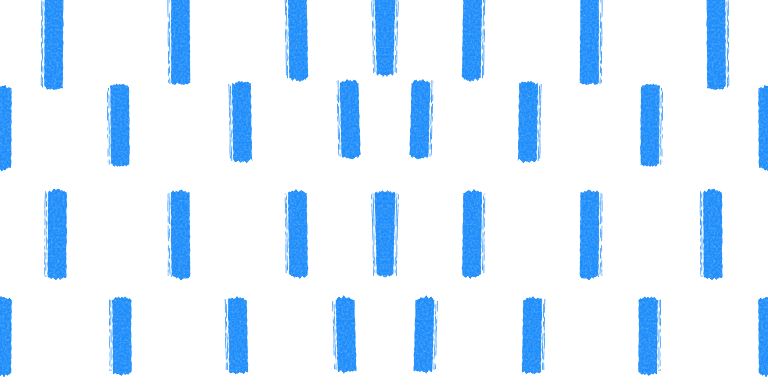
This pattern is drawn by a Shadertoy shader. Its source:

```glsl
// Four staggered rows of short blue marker strokes on white, mirrored about a
// vertical axis. Each stroke is a ragged box with a mottled ink grain and
// broken bristle lines along its outer side.

// Layout, in design units with y running down from the top edge
const vec2 CANVAS = vec2(768.0, 390.0);
const float AXIS = 385.0;
const vec4 EVEN_COLUMNS = vec4(0.0, 87.0, 204.5, 329.5);   // distance from axis
const vec4 ODD_COLUMNS = vec4(37.0, 145.0, 264.0, 383.0);
const vec4 EVEN_SWAY = vec4(0.0, 0.0, 0.0, -1.7);          // shift between row pairs
const vec4 ODD_SWAY = vec4(2.0, 2.0, -1.0, 0.0);
const vec4 ROW_TOP = vec4(-9.0, 80.0, 191.0, 297.0);
const vec4 ROW_END = vec4(76.0, 158.0, 276.5, 372.5);
const vec4 TOP_DROP = vec4(2.0, 2.0, -0.5, 0.0);           // added per column outward
const vec4 END_DROP = vec4(4.5, 4.2, 1.0, 1.2);
const vec4 LEAN = vec4(-2.2, -1.3, -0.6, 0.5);             // sideways drift along a stroke

// Stroke shape
const float HALF_WIDTH = 9.4;
const float END_ROUNDING = 2.5;
const float END_RAGGED = 3.2;
const float SIDE_RAGGED = 0.8;
const float BRISTLE_GAP = 1.3;
const float BRISTLE_HALF = 0.4;

// Ink
const vec3 PAPER = vec3(1.0);
const vec3 INK_DEEP = vec3(0.12, 0.55, 0.985);
const vec3 INK_LIGHT = vec3(0.21, 0.605, 0.98);
const vec3 INK_WORN = vec3(0.42, 0.71, 0.96);

vec2 gradient(vec2 cell) {
    vec3 h = fract(vec3(cell.xyx) * vec3(0.1031, 0.1030, 0.0973));
    h += dot(h, h.yzx + 33.33);
    float angle = 6.2832 * fract((h.x + h.y) * h.z);
    return vec2(cos(angle), sin(angle));
}

float gradientNoise(vec2 p) {
    vec2 i = floor(p), f = fract(p);
    vec2 u = f * f * f * (f * (f * 6.0 - 15.0) + 10.0);
    vec2 e = vec2(1.0, 0.0);
    float a = dot(gradient(i), f);
    float b = dot(gradient(i + e), f - e);
    float c = dot(gradient(i + e.yx), f - e.yx);
    float d = dot(gradient(i + 1.0), f - 1.0);
    return mix(mix(a, b, u.x), mix(c, d, u.x), u.y);
}

float coverage(float dist, float pixel) {
    return clamp(0.5 - dist / pixel, 0.0, 1.0);
}

// Solid body: a box with domed, frayed ends and slightly rough sides
float bodyMask(vec2 q, float halfLength, float seed, float pixel) {
    float across = q.x / HALF_WIDTH;
    float fray = gradientNoise(vec2(q.x * 0.4, seed + 0.5 + 3.0 * step(0.0, q.y)));
    float endDist = abs(q.y) - halfLength + END_RAGGED * fray
                  + END_ROUNDING * across * across;
    float rough = gradientNoise(vec2(seed + 9.5 * step(0.0, q.x), q.y * 0.22));
    float sideDist = abs(q.x) - HALF_WIDTH + SIDE_RAGGED * rough;
    return coverage(max(endDist, sideDist), pixel);
}

// Two thin dry lines beside the body, broken along their length
float bristleMask(vec2 q, float halfLength, float seed, float pixel) {
    float mask = 0.0;
    for (int n = 1; n <= 2; n++) {
        float line = float(n);
        float wobble = 0.6 * gradientNoise(vec2(seed + line * 5.3, q.y * 0.06));
        float x = HALF_WIDTH + 0.3 + BRISTLE_GAP * line + wobble;
        float inset = 3.0 + 4.0 * gradientNoise(vec2(line * 3.7 + seed, sign(q.y) * 2.4));
        float dist = max(abs(q.x - x) - BRISTLE_HALF, abs(q.y) - halfLength + inset);
        float wear = gradientNoise(vec2(line * 7.4 + seed, q.y * 0.17));
        mask = max(mask, coverage(dist, pixel) * smoothstep(-0.35, 0.0, wear));
    }
    return mask;
}

vec3 inkColor(vec2 q) {
    float grain = gradientNoise(q * 0.43) + 0.6 * gradientNoise(q * 0.95 + 17.0);
    vec3 ink = mix(INK_DEEP, INK_LIGHT, smoothstep(-0.3, 0.3, grain));
    return mix(ink, INK_WORN, 0.7 * smoothstep(0.35, 0.75, grain));
}

void mainImage(out vec4 fragColor, in vec2 fragCoord) {
    vec2 uv = fragCoord / iResolution.xy;
    vec2 p = vec2(uv.x, 1.0 - uv.y) * CANVAS;
    float pixel = CANVAS.y / iResolution.y;
    vec2 folded = vec2(abs(p.x - AXIS), p.y);
    vec3 color = PAPER;

    for (int row = 0; row < 4; row++) {
        bool even = row % 2 == 0;
        float pairSide = row < 2 ? -1.0 : 1.0;
        vec4 columns = even ? EVEN_COLUMNS + max(pairSide, -1.0) * EVEN_SWAY
                            : ODD_COLUMNS + pairSide * ODD_SWAY;
        for (int col = 0; col < 4; col++) {
            float k = float(col);
            float top = ROW_TOP[row] + TOP_DROP[row] * k;
            float end = ROW_END[row] + END_DROP[row] * k;
            float halfLength = 0.5 * (end - top);
            vec2 q = folded - vec2(columns[col], 0.5 * (top + end));
            q.x -= LEAN[col] * q.y / (2.0 * halfLength);
            if (abs(q.x) > 18.0 || abs(q.y) > halfLength + 8.0) continue;

            // One outer stroke keeps its bristles on the left instead of mirroring
            if (row == 2 && col == 3 && p.x > AXIS) q.x = -q.x;
            float seed = 13.37 * float(row * 4 + col) + 0.31;
            float mask = max(bodyMask(q, halfLength, seed, pixel),
                             bristleMask(q, halfLength, seed, pixel));
            color = mix(color, inkColor(q + seed * 11.0), mask);
        }
    }
    fragColor = vec4(color, 1.0);
}
```
